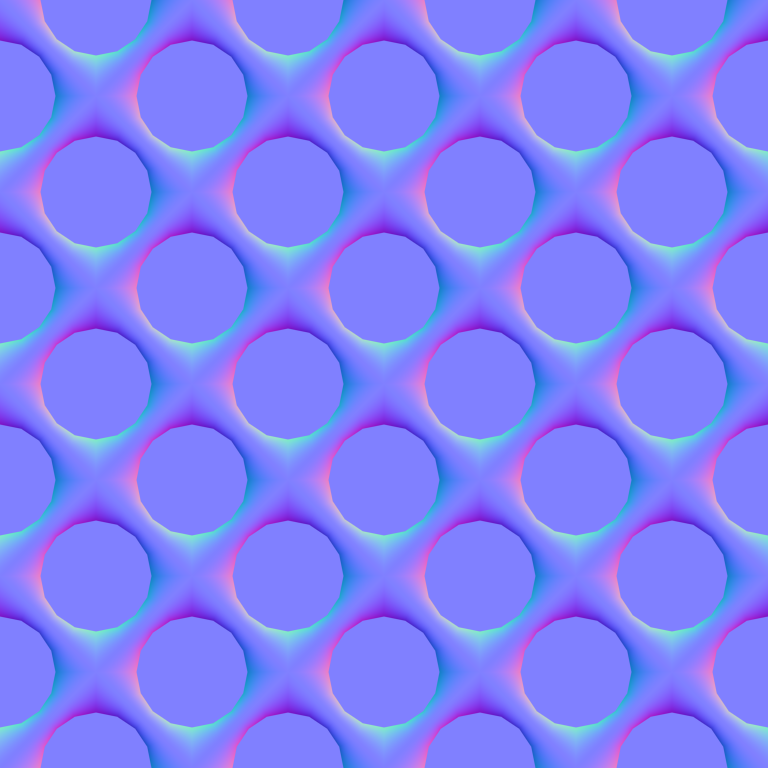
This texture map is drawn by a Shadertoy shader. Its source:

```glsl
// Tangent-space normal map of a rounded diagonal mesh with sixteen-sided holes.

const float REPEATS     = 4.0;    // whole cells across and down, two holes in each
const float HOLE_RADIUS = 0.289;  // corner radius of a hole, in cells
const float HOLE_SIDES  = 16.0;
const float RIM_TILT    = 0.86;   // sideways normal length at the rim of a hole
const float RIDGE_CREASE = 0.2;   // linear share of the falloff, creases the ridges
const float PI = 3.14159265;

// Offset from the nearest hole centre; each hole owns a diamond of half-diagonal 0.5.
vec2 holeOffset(vec2 cell) {
    vec2 diagonal = fract(vec2(cell.x + cell.y, cell.x - cell.y)) - 0.5;
    return 0.5 * vec2(diagonal.x + diagonal.y, diagonal.x - diagonal.y);
}

// Distance from centre to rim of a regular polygon with corners on the axes.
float polygonRim(vec2 offset) {
    float sector = 2.0 * PI / HOLE_SIDES;
    float angle = atan(offset.y, offset.x);
    float fromMiddle = mod(angle, sector) - 0.5 * sector;
    return HOLE_RADIUS * cos(0.5 * sector) / cos(fromMiddle);
}

// Sideways normal length: steep at the rim (0), level at the ridge (1).
float wireTilt(float position) {
    float rise = 1.0 - clamp(position, 0.0, 1.0);
    return RIM_TILT * mix(rise * rise, rise, RIDGE_CREASE);
}

void mainImage(out vec4 fragColor, in vec2 fragCoord) {
    vec2 cell = fragCoord / iResolution.xy * REPEATS;
    float pixel = REPEATS / min(iResolution.x, iResolution.y);

    // Position across the wire, between hole rim and diamond border
    vec2 offset = holeOffset(cell) + 1e-6;
    float radius = length(offset);
    float rim = polygonRim(offset);
    float ridge = 0.5 * radius / (abs(offset.x) + abs(offset.y));
    float tilt = wireTilt((radius - rim) / (ridge - rim));

    // The wire leans towards the hole it borders
    vec2 lean = -offset / radius * tilt;
    vec3 wireNormal = vec3(lean, sqrt(1.0 - tilt * tilt));

    // Flat hole with a smoothed rim
    float wire = smoothstep(-0.75 * pixel, 0.75 * pixel, radius - rim);
    vec3 normal = mix(vec3(0.0, 0.0, 1.0), wireNormal, wire);

    fragColor = vec4(0.5 + 0.5 * normal, 1.0);
}
```
